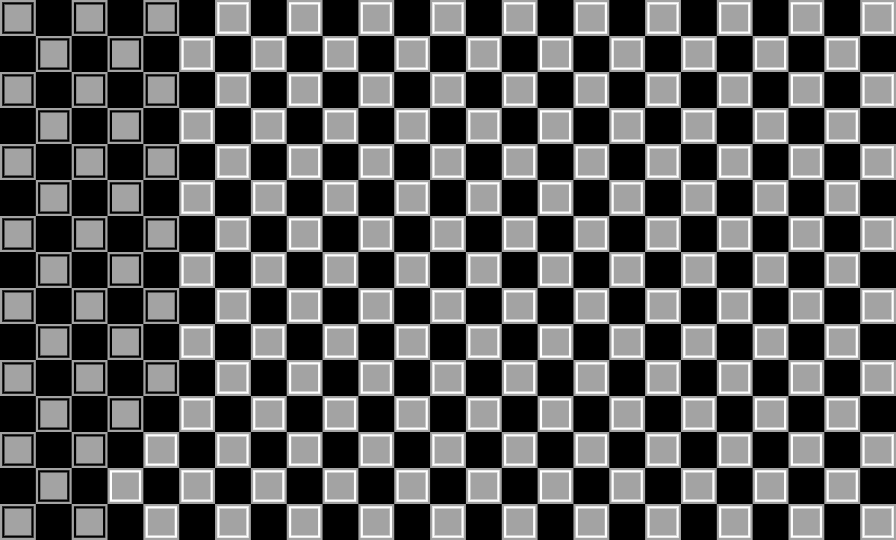
Reproduce this pattern procedurally as a Shadertoy shader.

```glsl
// Checkerboard of framed grey tiles on black, with dark-ringed tiles along the left side

// Coverage of the region where the signed distance is positive
float coverage(float dist, float pixel) {
    return clamp(dist / pixel + 0.5, 0.0, 1.0);
}

void mainImage(out vec4 fragColor, in vec2 fragCoord) {
    vec2 gridSize = vec2(25.0, 15.0);
    vec2 grid = fragCoord / iResolution.xy * gridSize;
    vec2 cell = floor(grid);
    float pixel = gridSize.y / iResolution.y;

    // Distance from the nearest cell edge, in cells
    vec2 toEdge = 0.5 - abs(fract(grid) - 0.5);
    float inset = min(toEdge.x, toEdge.y);

    // Alternate cells hold a tile; the sign flips outside them
    bool isTile = mod(cell.x + cell.y, 2.0) < 0.5;
    float tile = coverage(isTile ? inset : -inset, pixel);

    // Thin ring set in from the tile border
    float ring = isTile
        ? coverage(inset - 0.0625, pixel) - coverage(inset - 0.125, pixel)
        : 0.0;

    // The dark-ringed block is narrower in the three lowest rows
    float darkColumns = cell.y < 3.0 ? 3.0 : 5.0;
    float ringShade = cell.x < darkColumns ? 0.0 : 1.0;

    float shade = mix(0.64 * tile, ringShade, ring);
    fragColor = vec4(vec3(shade), 1.0);
}
```
